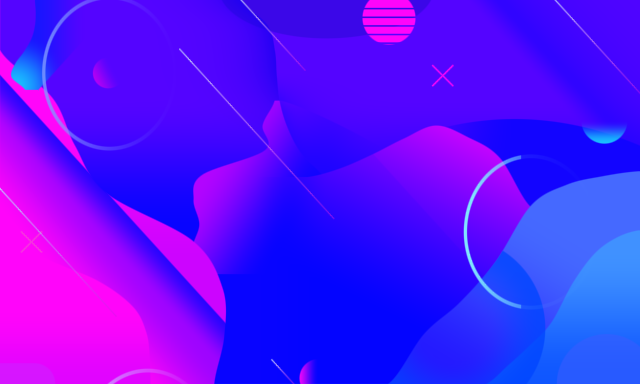
Reproduce this background procedurally as a Shadertoy shader.

```glsl
// Abstract backdrop of overlapping liquid waves in pink, violet and blue.
// Each wave is bounded by a smooth spline and filled with a gradient;
// thin rings, streaks, crosses and a striped disc are laid on top.

const vec3 PINK = vec3(1, .02, .98), CYAN = vec3(.1, .75, 1);

// Blue through violet to magenta as r grows
vec3 violet(float r) { return vec3(r, .015, 1); }

// Smooth coverage of the region where d is negative
float fill(float d) {
    float w = .75 * fwidth(d) + 1e-5;
    return 1. - smoothstep(-w, w, d);
}

// Catmull-Rom curve through eight evenly spaced knots from lo to hi
float spline(float k[8], float lo, float hi, float x) {
    float t = clamp((x - lo) / (hi - lo), 0., 1.) * 7.;
    int i = min(int(t), 6);
    float f = t - float(i);
    float a = k[max(i - 1, 0)], b = k[i], c = k[i + 1], d = k[min(i + 2, 7)];
    return b + .5 * f * (c - a + f * (2. * a - 5. * b + 4. * c - d + f * (3. * (b - c) + d - a)));
}

// Upright oval ring, brightest on its left side
float ring(vec2 p, vec2 centre) {
    vec2 q = (p - centre) / vec2(.171, .197);
    return fill(abs(length(q) - 1.) * .18 - .0045) * pow(clamp(.55 - .5 * q.x, .04, 1.), 1.5);
}

float crossMark(vec2 p, vec2 centre) {
    vec2 q = abs(p - centre);
    return fill(length(q - clamp(.5 * (q.x + q.y), 0., .026)) - .0021);
}

vec3 backdrop(vec2 p) {
    vec3 col = violet(mix(.03, .33, smoothstep(.4, .75, p.y)));

    // Dark oval and folded edge at the top
    float oval = length((p - vec2(.85, 1.03)) / vec2(.28, .13)) - 1.;
    col = mix(col, vec3(.2, .03, .88), .75 * fill(oval));
    float fold = p.x - spline(float[8](.844, .784, .749, .729, .721, .716, .697, .628), .535, 1., p.y);
    float inFold = fill(fold);
    col = mix(col, vec3(.11, 0, .95), .85 * inFold * exp(min(fold, 0.) / .07) * smoothstep(.58, .85, p.y));

    // Diagonal shade and dark pool on the right
    float crease = (p.y - 1. + 1.1 * (p.x - 1.29)) / 1.487;
    col = mix(col, violet(.12), .75 * smoothstep(-.06, .02, crease) * exp(-max(crease, 0.) / .13));
    float pool = p.y - .69 + .65 * (p.x - 1.34) * (p.x - 1.34);
    col = mix(col, violet(.07), fill(pool) * smoothstep(1.05, 1.35, p.x));

    // Central blob with its rounded tower
    float left = spline(float[8](.53, .502, .519, .504, .526, .69, .684, .715), .286, .738, p.y);
    float top = .738 - .6 * pow(max(p.x - .73, 0.), 1.2);
    float blob = fill(left - p.x) * fill(p.y - top) * fill(.286 - p.y);
    float fade = (1. - smoothstep(.72, 1.02, p.x)) * mix(.55, 1., inFold);
    col = mix(col, violet(mix(.7, .03, smoothstep(.2, .52, p.x - .6 * p.y))), blob * fade);
    float shade = smoothstep(.5, .58, p.y) * (1. - smoothstep(.7, .82, p.y));
    col = mix(col, violet(.12), .7 * (1. - inFold) * exp(-max(fold, 0.) / .06) * shade);

    // Broad violet wave through the middle
    float crest = spline(float[8](.539, .561, .597, .639, .673, .643, .589, .459), .801, 1.385, p.x);
    float warm = pow(clamp((.5 * p.x + p.y - .68) / .57, 0., 1.), 1.4);
    float dim = 1. - .1 * fill(p.y - .524 + 1.1 * (p.x - 1.04));
    col = mix(col, violet(.01 + .75 * warm * dim), fill(p.y - crest) * smoothstep(.66, .86, p.x));

    // Pale blue waves at the lower right
    float back = p.y - spline(float[8](0., .13, .212, .318, .465, .519, .541, .554), 1.011, 1.662, p.x);
    float front = p.y - spline(float[8](0., .048, .1, .16, .264, .34, .381, .4), 1.266, 1.662, p.x);
    float lift = smoothstep(0., .55, p.y + .6 * (p.x - 1.2));
    col = mix(col, mix(vec3(.14, .1, 1), vec3(.27, .41, 1), lift), fill(back));
    col = mix(col, mix(vec3(.06, .34, 1), vec3(.25, .57, 1), smoothstep(0., .35, p.y)), fill(front));
    float lobe = length(p - vec2(1.18, .145));
    col = mix(col, vec3(0, .27, 1), .8 * fill(lobe - .24) * fill(back) * smoothstep(.08, .23, lobe));
    col = mix(col, vec3(.22, .36, 1), .6 * fill(length(p - vec2(1.58, 0)) - .13));

    // Pink waves at the left, split by a diagonal fold
    float rim = spline(float[8](.558, .584, .58, .502, .277, .195, .136, 0.), 0., .87, p.y);
    float depth = (.805 - 1.1 * p.x - p.y) / 1.487;
    vec3 upper = mix(violet(.8), PINK, smoothstep(.3, .7, p.y));
    vec3 lower = violet(mix(.14, .62, smoothstep(-.01, .09, depth)));
    lower = mix(lower, PINK, smoothstep(.05, .27, depth + .12 * (.25 - p.x)));
    col = mix(col, mix(upper, lower, fill(-depth)), fill(p.x - rim));
    float near = spline(float[8](.392, .39, .381, .346, .255, .104, .052, 0.), 0., .47, p.y);
    col = mix(col, mix(violet(.88), PINK, smoothstep(0., .2, p.y)), fill(p.x - near));
    col = mix(col, vec3(.83, .1, 1), .8 * fill(length(max(p - vec2(.09, 0), 0.)) - .054));

    // Cyan drop at the upper left
    float edge = spline(float[8](.065, .03, .039, .063, .082, .091, .093, .091), .766, 1., p.y);
    float drop = fill(edge - p.x) * fill(.766 + 1.1 * max(p.x - .1, 0.) - p.y);
    vec3 tint = mix(CYAN, vec3(.1, .08, 1), smoothstep(0., .14, length(p - vec2(.04, .775))));
    return mix(col, tint, drop * (1. - smoothstep(.09, .23, p.x)));
}

void mainImage(out vec4 fragColor, in vec2 fragCoord) {
    vec2 p = fragCoord / iResolution.y;
    vec3 col = backdrop(p);

    // Shaded balls and striped disc
    vec2 q = p - vec2(.282, .81);
    col = mix(col, vec3(.75, 0, .95), fill(length(q) - .04) * smoothstep(-.02, .06, -q.x - .5 * q.y));
    q = p - vec2(1.574, .686);
    col = mix(col, CYAN, fill(length(q) - .06) * smoothstep(0., .06, -q.y));
    q = p - vec2(.83, .015);
    col = mix(col, PINK, fill(length(q) - .05) * smoothstep(0., .06, -q.x));
    float stripe = abs(fract((p.y - .91) / .0225 + .5) - .5) * .0225;
    float gap = fill(.002 - stripe) + fill(.985 - p.y);
    col = mix(col, PINK, fill(length(p - vec2(1.013, .953)) - .069) * min(gap, 1.));

    // Rings and crosses
    col = mix(col, vec3(.5, .6, 1), .8 * ring(p, vec2(.285, .81)));
    col = mix(col, vec3(.5, .9, 1), ring(p, vec2(1.383, .396)) * (1. - .8 * fill(1.357 - p.x)));
    col = mix(col, vec3(.8, .6, 1), ring(p, vec2(.385, -.162)));
    col = mix(col, PINK, .9 * crossMark(p, vec2(1.153, .803)));
    col = mix(col, vec3(.95, .25, .85), .8 * crossMark(p, vec2(.082, .37)));

    // Fading diagonal streaks: start in xy, length in z
    vec3 lines[5] = vec3[5](vec3(.468, .872, .596), vec3(.628, 1, .247),
        vec3(1.446, 1, .33), vec3(0, .509, .449), vec3(.708, .063, .09));
    for (int i = 0; i < 5; i++) {
        vec2 dir = vec2(.673, -.74), r = p - lines[i].xy;
        float t = clamp(dot(r, dir) / lines[i].z, 0., 1.);
        float a = fill(length(r - dir * t * lines[i].z) - .0016) * (.85 - .4 * t);
        col = mix(col, mix(vec3(.75, .8, 1), vec3(.8, .1, .9), t), a);
    }
    fragColor = vec4(col, 1);
}
```
